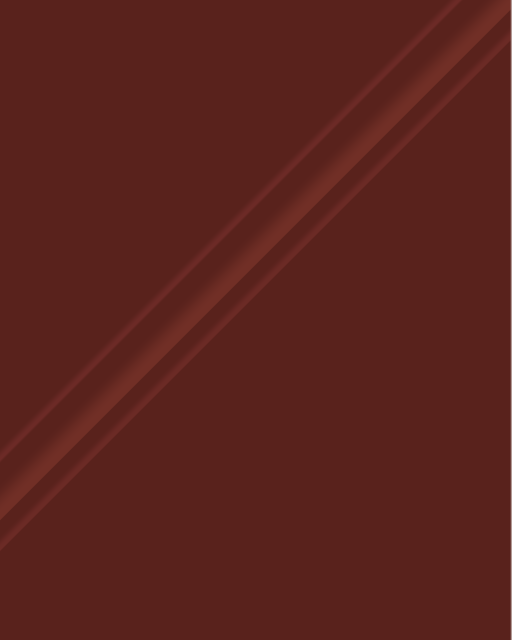
This background is drawn by a WebGL 2 fragment shader. Its source:

```glsl
#version 300 es
precision highp float;

uniform vec2 u_resolution;
out vec4 fragColor;

const vec3 BASE = vec3(0.349, 0.133, 0.110);
const vec3 BAND = vec3(0.443, 0.184, 0.149);
const vec3 UPPER_LINE = vec3(0.424, 0.165, 0.150);
const vec3 LOWER_LINE = vec3(0.421, 0.167, 0.147);
const vec3 RIM = vec3(0.70, 0.60, 0.585);

// Fold that brightens slowly up to its edge, then drops away
float fold(float across, float edge, float rise, float fall) {
    float d = across - edge;
    float glow = smoothstep(-rise, -0.2 * rise, d);
    return glow * (1.0 - smoothstep(-0.5 * fall, 0.5 * fall, d));
}

// Antialiased strip of a given width along the right side
float rightRim(float x, float right, float width, float pixel) {
    return clamp((x - right + width) / pixel + 0.5, 0.0, 1.0);
}

void main() {
    vec2 uv = gl_FragCoord.xy / u_resolution.y;
    float aspect = u_resolution.x / u_resolution.y;
    float pixel = 1.0 / u_resolution.y;

    // Diagonal coordinate, measured from the upper left corner
    float across = uv.x + 1.0 - uv.y;

    // Broad band between two thin lines
    float upper = fold(across, 0.7215, 0.023, max(0.007, 2.0 * pixel));
    float middle = fold(across, 0.8130, 0.060, max(0.003, 1.5 * pixel));
    float lower = fold(across, 0.8610, 0.024, max(0.004, 1.5 * pixel));

    vec3 color = mix(BASE, UPPER_LINE, upper);
    color = mix(color, BAND, middle);
    color = mix(color, LOWER_LINE, lower);

    // Pale rim on the right side
    color = mix(color, RIM, rightRim(uv.x, aspect, 0.00195, pixel));
    fragColor = vec4(color, 1.0);
}
```
